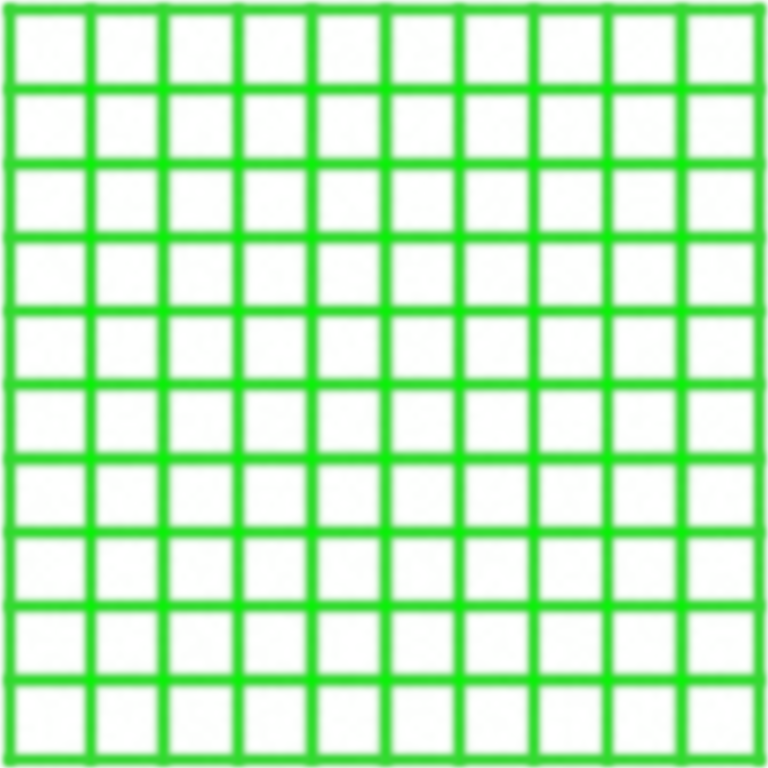
Reproduce this pattern procedurally as a WebGL 1 fragment shader.

```glsl
precision highp float;
// Soft green grid of ten by ten white cells, with slightly wider outer cells.
// Each line is a blurred profile around the nearest rule; crossings glow
// brighter, and a hash adds tiny shifts, width changes and faint mottling.

uniform vec2 u_resolution;

// Layout, in canvas units from the lower left
const vec2 FRAME_LO = vec2(0.0130, 0.0108);
const vec2 FRAME_HI = vec2(0.9885, 0.9872);
const vec2 FIRST_RULE = vec2(0.1172, 0.1136);
const float PITCH = 0.0962;
const float LAST_INDEX = 8.0;      // nine inner rules, indices 0 to 8

// Line profile
const float RULE_RADIUS = 0.0093;
const float FRAME_RADIUS = 0.0086;
const float FALLOFF_POWER = 2.4;

// Variation
const float SHIFT = 0.0010;
const float WIDTH_VARIATION = 0.06;
const float MOTTLE = 0.012;
const float MOTTLE_CELLS = 96.0;

// Colours
const vec3 PAPER = vec3(0.995, 1.0, 0.995);
const vec3 LINE_GREEN = vec3(0.26, 0.82, 0.25);
const vec3 GLOW_GREEN = vec3(0.03, 0.95, 0.02);
const float LINE_GLOW = 0.30;
const float CROSSING_GLOW = 0.65;

float hash(vec2 p) {
  vec3 q = fract(vec3(p.xyx) * 0.1031);
  q += dot(q, q.yzx + 33.33);
  return fract((q.x + q.y) * q.z);
}

float valueNoise(vec2 p) {
  vec2 i = floor(p);
  vec2 f = fract(p);
  f = f * f * (3.0 - 2.0 * f);
  float low = mix(hash(i), hash(i + vec2(1.0, 0.0)), f.x);
  float high = mix(hash(i + vec2(0.0, 1.0)), hash(i + 1.0), f.x);
  return mix(low, high, f.y);
}

float softLine(float dist, float radius) {
  return exp(-pow(abs(dist) / radius + 1e-5, FALLOFF_POWER));
}

// Coverage of the nearest inner rule along one axis
float innerRule(float x, float first, float seed) {
  float index = clamp(floor((x - first) / PITCH + 0.5), 0.0, LAST_INDEX);
  float shift = (hash(vec2(index, seed)) - 0.5) * 2.0 * SHIFT;
  float widen = (hash(vec2(index, seed + 7.0)) - 0.5) * 2.0 * WIDTH_VARIATION;
  return softLine(x - first - index * PITCH - shift, RULE_RADIUS * (1.0 + widen));
}

// Coverage of the two frame lines along one axis
float frameRule(float x, float lo, float hi) {
  return softLine(min(abs(x - lo), abs(x - hi)), FRAME_RADIUS);
}

void main() {
  vec2 uv = gl_FragCoord.xy / u_resolution;

  // Lines fade where they run past the frame
  vec2 overrun = max(max(FRAME_LO - uv, uv - FRAME_HI), 0.0);
  vec2 inside = vec2(softLine(overrun.y, FRAME_RADIUS),
                     softLine(overrun.x, FRAME_RADIUS));

  // x holds vertical lines, y holds horizontal lines
  vec2 inner = vec2(innerRule(uv.x, FIRST_RULE.x, 1.0),
                    innerRule(uv.y, FIRST_RULE.y, 2.0)) * inside;
  vec2 frame = vec2(frameRule(uv.x, FRAME_LO.x, FRAME_HI.x),
                    frameRule(uv.y, FRAME_LO.y, FRAME_HI.y)) * inside;
  vec2 lines = max(inner, frame);
  float coverage = 1.0 - (1.0 - lines.x) * (1.0 - lines.y);

  // Brighter cores, brightest where inner rules cross
  float core = pow(max(inner.x, inner.y), 4.0);
  float frameCore = pow(max(frame.x, frame.y), 4.0);
  float glow = LINE_GLOW * max(core, 0.5 * frameCore)
             + CROSSING_GLOW * inner.x * inner.y;

  vec3 ink = mix(LINE_GREEN, GLOW_GREEN, clamp(glow, 0.0, 1.0));
  vec3 color = mix(PAPER, ink, coverage);

  // Faint mottling
  color += (valueNoise(uv * MOTTLE_CELLS) - 0.5) * MOTTLE;
  gl_FragColor = vec4(clamp(color, 0.0, 1.0), 1.0);
}
```
